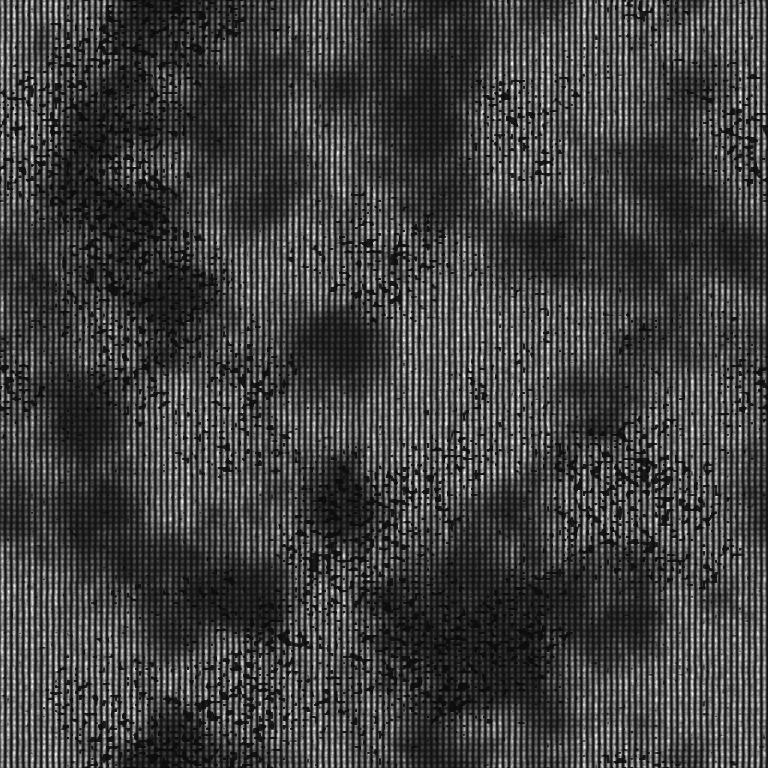
A WebGL 1 fragment shader for this texture:

```glsl
precision highp float;
// Worn charcoal ribbed cloth: fine upright threads, cross weave, dark blotches and black flecks.
uniform vec2 u_resolution;

const vec2 THREADS = vec2(128.0, 128.0);  // repeats across and down
const vec2 THREAD_PHASE = vec2(0.375, 0.40);
const float WOBBLE = 0.10;                // sideways drift, in thread widths
const vec3 GAP_COLOR = vec3(0.065);
const vec3 FADED_COLOR = vec3(0.24);
const vec3 THREAD_COLOR = vec3(0.75);
const float BLOTCH_SCALE = 9.0;           // stain cells across the canvas
const float FLECK_SCALE = 256.0;
const float GRAIN_SCALE = 512.0;
const float WEAVE_LIGHT = 0.28;           // depth of row dips on clean cloth
const float WEAVE_DARK = 0.68;            // depth of row dips in blotches
const float GRAIN_AMOUNT = 0.40;
const float THREAD_VARIATION = 0.24;
const float STITCH_VARIATION = 0.30;
const float FLECK_STRENGTH = 0.88;
const float TAU = 6.2831853;

float hash(vec2 p) {
  vec3 q = fract(p.xyx * 0.1031);
  q += dot(q, q.yzx + 33.33);
  return fract((q.x + q.y) * q.z);
}

// Value noise that wraps after "period" cells.
float noise(vec2 p, vec2 period, float seed) {
  vec2 cell = floor(p);
  vec2 f = fract(p);
  f = f * f * (3.0 - 2.0 * f);
  vec2 a = mod(cell, period) + seed;
  vec2 b = mod(cell + 1.0, period) + seed;
  return mix(mix(hash(a), hash(vec2(b.x, a.y)), f.x),
             mix(hash(vec2(a.x, b.y)), hash(b), f.x), f.y);
}

float layeredNoise(vec2 uv, float scale, float seed) {
  float sum = 0.0;
  float weight = 0.54;
  for (int i = 0; i < 4; i++) {
    sum += weight * noise(uv * scale, vec2(scale), seed);
    scale *= 2.0;
    seed += 37.0;
    weight *= 0.5;
  }
  return sum;
}

// Smooth ridge: 1 on the thread centre, 0 in the gap.
float ridge(float x) {
  return 0.5 + 0.5 * cos(TAU * x);
}

void main() {
  vec2 uv = gl_FragCoord.xy / u_resolution;

  // Broad stains: 0 inside a blotch, 1 on clean cloth
  float clean = smoothstep(0.24, 0.64, layeredNoise(uv, BLOTCH_SCALE, 11.0));

  // Upright threads crossed by finer rows
  vec2 weave = uv * THREADS - THREAD_PHASE;
  weave.x += WOBBLE * (noise(uv * 64.0, vec2(64.0), 71.0) - 0.5);
  weave.y += WOBBLE * (noise(uv * 32.0, vec2(32.0), 93.0) - 0.5);
  float thread = ridge(weave.x);
  float rowDepth = mix(WEAVE_DARK, WEAVE_LIGHT, clean);
  float row = 1.0 - rowDepth * (1.0 - ridge(weave.y));

  // Uneven threads, stitches and fine grain
  vec2 stitch = mod(floor(weave + 0.5), THREADS);
  float uneven = 1.0 + THREAD_VARIATION * (hash(vec2(stitch.x, 307.0)) - 0.5);
  uneven *= 1.0 + STITCH_VARIATION * (hash(stitch + 411.0) - 0.5);
  float grain = noise(uv * GRAIN_SCALE, vec2(GRAIN_SCALE), 523.0);
  uneven *= 1.0 + GRAIN_AMOUNT * (grain - 0.5);

  // Black flecks gathered in worn patches
  float wear = smoothstep(0.40, 0.70, layeredNoise(uv, 6.0, 151.0));
  vec2 fleckGrid = vec2(0.75, 1.0) * FLECK_SCALE;
  float fleckNoise = noise(uv * fleckGrid, fleckGrid, 631.0);
  float fleckLimit = mix(0.08, 0.36, wear);
  float fleck = 1.0 - smoothstep(fleckLimit - 0.08, fleckLimit + 0.06, fleckNoise);

  vec3 peak = mix(FADED_COLOR, THREAD_COLOR, clean);
  vec3 color = GAP_COLOR + (peak - GAP_COLOR) * thread * row * uneven;
  color = mix(color, GAP_COLOR * 0.6, FLECK_STRENGTH * fleck);
  gl_FragColor = vec4(clamp(color, 0.0, 1.0), 1.0);
}
```
